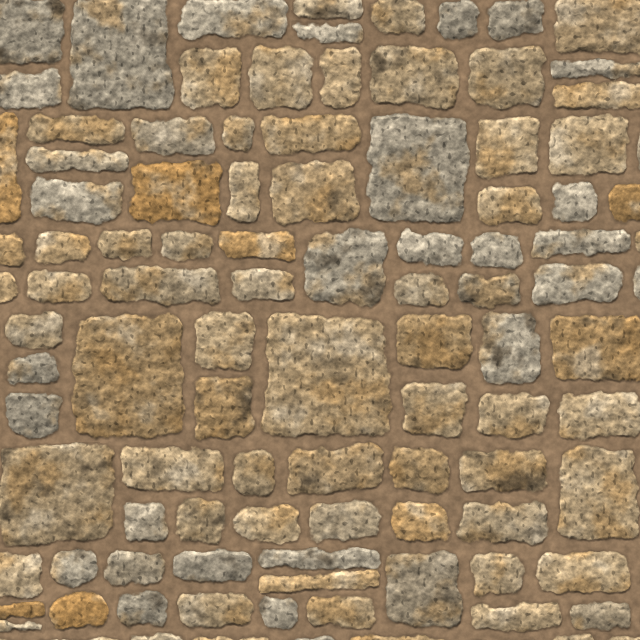
This texture is drawn by a three.js fragment shader. Its source:

```glsl
// Coursed rubble wall of rough sandstone blocks set in brown mortar.
varying vec2 vUv;

const float COURSES = 6.0;        // double-height courses across the canvas
const float PANELS = 3.0;         // panels along each course
const float BIG_SHARE = 0.38;     // panels that hold a full-height block
const float THIN_SHARE = 0.10;    // stones split into two thin ones
const float STONE_WIDTH = 0.125;
const float JOINT = 0.009;        // half width of the mortar joint
const float CORNER = 0.016;
const float EDGE_WEAR = 0.013;
const float ROUGHNESS = 0.75;
const float LIGHT = 0.95;
const vec2 LIGHT_STEP = vec2(-0.0012, 0.0038);
const vec3 MORTAR = vec3(0.565, 0.465, 0.360);
const vec3 TAN = vec3(0.670, 0.585, 0.455);
const vec3 OCHRE = vec3(0.640, 0.495, 0.305);
const vec3 GREY = vec3(0.610, 0.570, 0.495);
const vec3 PALE = vec3(0.790, 0.735, 0.640);
const vec3 STAIN = vec3(0.310, 0.270, 0.215);

struct Stone { vec2 lo; vec2 hi; float seed; };

float hash(vec2 p) {
  return fract(sin(dot(p, vec2(127.1, 311.7))) * 43758.545);
}

float cornerSlope(vec2 cell, vec2 offset) {
  float angle = 6.2832 * hash(cell);
  return dot(vec2(cos(angle), sin(angle)), offset);
}

float gradientNoise(vec2 p) {
  vec2 i = floor(p), f = fract(p), e = vec2(1.0, 0.0);
  vec2 u = f * f * f * (f * (f * 6.0 - 15.0) + 10.0);
  float low = mix(cornerSlope(i, f), cornerSlope(i + e.xy, f - e.xy), u.x);
  float high = mix(cornerSlope(i + e.yx, f - e.yx), cornerSlope(i + e.xx, f - e.xx), u.x);
  return 1.4 * mix(low, high, u.y);
}

float fbm(vec2 p) {
  float sum = 0.0, amplitude = 0.5;
  for (int i = 0; i < 4; i++) {
    sum += amplitude * gradientNoise(p);
    p = mat2(1.6, 1.2, -1.2, 1.6) * p + 7.3;
    amplitude *= 0.5;
  }
  return sum;
}

// Irregular divisions of 0..count; the two outer edges stay fixed.
float jitteredEdge(float i, float count, float seed, float jitter) {
  float inner = step(0.5, i) * step(i, count - 0.5);
  return i + inner * jitter * (hash(vec2(i, seed)) - 0.5);
}

// Returns lower edge, upper edge and index of the division holding x.
vec3 division(float x, float count, float seed, float jitter) {
  float i = floor(x);
  if (x < jitteredEdge(i, count, seed, jitter)) i -= 1.0;
  else if (x >= jitteredEdge(i + 1.0, count, seed, jitter)) i += 1.0;
  return vec3(jitteredEdge(i, count, seed, jitter),
              jitteredEdge(i + 1.0, count, seed, jitter), i);
}

// Course -> panel -> full block or two rows -> single stones.
Stone findStone(vec2 p) {
  vec3 course = division(p.y * COURSES + 8.0, 99.0, 3.0, 0.3);
  float shift = 8.0 + hash(vec2(course.z, 5.0));
  vec3 panel = division(p.x * PANELS + shift, 99.0, course.z + 20.0, 0.35);
  vec2 lo = vec2((panel.x - shift) / PANELS, (course.x - 8.0) / COURSES);
  vec2 hi = vec2((panel.y - shift) / PANELS, (course.y - 8.0) / COURSES);
  float seed = hash(vec2(course.z, panel.z + 40.0));

  if (hash(vec2(seed, 1.0)) < BIG_SHARE) {
    float width = (hi.y - lo.y) * mix(0.85, 1.2, hash(vec2(seed, 2.0)));
    bool onLeft = hash(vec2(seed, 3.0)) < 0.5;
    float cut = onLeft ? lo.x + width : hi.x - width;
    bool isLeft = p.x < cut;
    if (isLeft) hi.x = cut; else lo.x = cut;
    if (isLeft == onLeft) return Stone(lo, hi, seed);
  }
  float rowCut = mix(lo.y, hi.y, mix(0.38, 0.62, hash(vec2(seed, 4.0))));
  if (p.y < rowCut) hi.y = rowCut; else lo.y = rowCut;
  seed = hash(vec2(seed, p.y < rowCut ? 5.0 : 6.0));

  float width = hi.x - lo.x;
  float count = max(1.0, floor(width / STONE_WIDTH + 0.3 + 0.5 * hash(vec2(seed, 7.0))));
  vec3 column = division((p.x - lo.x) / width * count, count, seed, 0.6);
  hi.x = lo.x + width * column.y / count;
  lo.x += width * column.x / count;
  seed = hash(vec2(seed, column.z + 8.0));

  if (hash(vec2(seed, 12.0)) < THIN_SHARE) {
    float cut = mix(lo.y, hi.y, mix(0.4, 0.6, hash(vec2(seed, 13.0))));
    if (p.y < cut) hi.y = cut; else lo.y = cut;
    seed = hash(vec2(seed, p.y < cut ? 14.0 : 15.0));
  }
  return Stone(lo, hi, seed);
}

// Surface height; also gives the signed distance to the stone and its seed.
float relief(vec2 p, out float dist, out float seed) {
  vec2 q = p + 0.007 * vec2(gradientNoise(p * 6.0), gradientNoise(p * 6.0 + 31.0));
  Stone stone = findStone(q);
  seed = stone.seed;
  vec2 halfSize = 0.5 * (stone.hi - stone.lo);
  vec2 local = q - stone.lo - halfSize;
  local.y += local.x * 0.09 * (hash(vec2(seed, 21.0)) - 0.5);
  halfSize -= min(JOINT * mix(0.75, 1.35, hash(vec2(seed, 22.0))), 0.25 * halfSize.y);
  float radius = min(CORNER, 0.7 * min(halfSize.x, halfSize.y));
  vec2 d = abs(local) - halfSize + radius;
  dist = length(max(d, 0.0)) + min(max(d.x, d.y), 0.0) - radius;
  dist += EDGE_WEAR * fbm(p * 28.0);
  float face = 1.0 - smoothstep(-0.004, 0.001, dist);
  float dome = 1.0 - smoothstep(-0.02, 0.0, dist);
  float rough = fbm(p * vec2(26.0, 34.0) + 11.0);
  return 0.3 * face + 0.4 * dome + ROUGHNESS * rough * mix(0.25, 1.0, face);
}

vec3 stoneColour(vec2 p, float seed) {
  vec2 q = p + seed * 40.0;
  float patches = fbm(q * 13.0);
  vec3 colour = mix(TAN, OCHRE, smoothstep(0.5, 0.95, hash(vec2(seed, 31.0))));
  colour = mix(colour, GREY, smoothstep(0.5, 0.85, hash(vec2(seed, 32.0))));
  colour = mix(colour, OCHRE, 0.5 * smoothstep(0.02, 0.35, patches));
  colour = mix(colour, PALE, 0.55 * smoothstep(0.05, 0.4, -patches));
  float stain = smoothstep(0.08, 0.42, fbm(q * 19.0 + 50.0));
  colour = mix(colour, STAIN, stain * mix(0.15, 0.8, hash(vec2(seed, 33.0))));
  float pits = smoothstep(0.35, 0.75, gradientNoise(q * 115.0));
  colour *= 1.0 - 0.3 * pits;
  return colour * mix(0.92, 1.1, hash(vec2(seed, 34.0))) * (1.0 + 0.45 * fbm(q * 85.0));
}

void main() {
  float dist, seed, nearDist, nearSeed;
  float height = relief(vUv, dist, seed);
  float slope = height - relief(vUv + LIGHT_STEP, nearDist, nearSeed);

  vec3 mortar = MORTAR * (1.0 + 0.22 * fbm(vUv * 70.0) + 0.12 * fbm(vUv * 9.0));
  mortar *= mix(0.86, 1.0, smoothstep(0.0, 0.006, dist));
  float mask = 1.0 - smoothstep(-0.0015, 0.0015, dist);
  vec3 colour = mix(mortar, stoneColour(vUv, seed), mask);
  colour *= 1.0 + LIGHT * clamp(slope, -0.5, 0.35);
  gl_FragColor = vec4(colour, 1.0);
}
```
